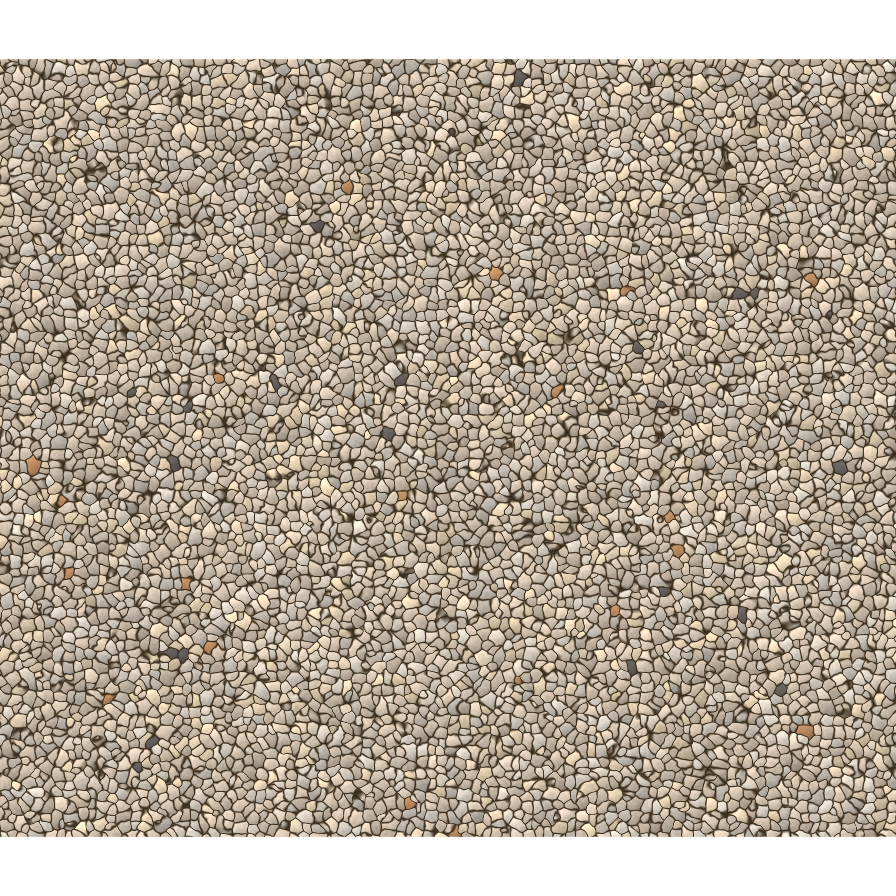
Reproduce this texture procedurally as a three.js fragment shader.

```glsl
varying vec2 vUv;

const float GRAINS_ACROSS = 84.0;
const float BAND_BOTTOM = 0.066;
const float BAND_TOP = 0.934;
const vec2 LIGHT_DIRECTION = vec2(-0.45, 0.89);

const vec3 PAPER = vec3(1.0);
const vec3 SHADOW = vec3(0.21, 0.16, 0.095);
const vec3 TAN_STONE = vec3(0.79, 0.725, 0.655);
const vec3 GREY_STONE = vec3(0.775, 0.745, 0.70);
const vec3 CREAM_STONE = vec3(0.86, 0.785, 0.67);
const vec3 RUST_STONE = vec3(0.70, 0.52, 0.36);
const vec3 DARK_STONE = vec3(0.38, 0.36, 0.35);

// Sine-free hash: three values in 0..1 per point
vec3 hash3(vec2 p) {
  vec3 q = fract(p.xyx * vec3(0.1031, 0.1030, 0.0973));
  q += dot(q, q.yxz + 33.33);
  return fract((q.xxy + q.yzz) * q.zyx);
}

// Smooth value noise, 0..1
float noise(vec2 p) {
  vec2 cell = floor(p);
  vec2 f = fract(p);
  f = f * f * (3.0 - 2.0 * f);
  float low = mix(hash3(cell).x, hash3(cell + vec2(1.0, 0.0)).x, f.x);
  float high = mix(hash3(cell + vec2(0.0, 1.0)).x, hash3(cell + 1.0).x, f.x);
  return mix(low, high, f.y);
}

// Distance to a grain centre, stretched along a random axis and scaled by size
float grainDistance(vec2 offset, vec3 shape) {
  vec2 axis = normalize(shape.xy - 0.5 + 0.001);
  float stretch = mix(1.0, 1.3, shape.x);
  float size = mix(0.72, 1.25, shape.z);
  vec2 local = vec2(dot(offset, axis) / stretch,
                    dot(offset, vec2(-axis.y, axis.x)) * stretch);
  return length(local) / size;
}

// Finds the nearest grain; returns nearest and second nearest distances
vec2 nearestGrains(vec2 p, out vec2 grainCell, out vec2 grainOffset) {
  vec2 home = floor(p);
  vec2 nearest = vec2(8.0);
  grainCell = home;
  grainOffset = vec2(0.0);
  for (int y = -2; y <= 2; y++) {
    for (int x = -2; x <= 2; x++) {
      vec2 cell = home + vec2(float(x), float(y));
      vec2 centre = cell + mix(vec2(0.05), vec2(0.95), hash3(cell + 17.0).xy);
      vec2 offset = p - centre;
      float d = grainDistance(offset, hash3(cell + 61.0));
      if (d < nearest.x) {
        nearest = vec2(d, nearest.x);
        grainCell = cell;
        grainOffset = offset;
      } else {
        nearest.y = min(nearest.y, d);
      }
    }
  }
  return nearest;
}

// Mineral colour and brightness of one grain
vec3 stoneColour(vec2 cell) {
  vec3 pick = hash3(cell + 131.0);
  vec3 colour = mix(TAN_STONE, GREY_STONE, smoothstep(0.45, 0.9, pick.x));
  colour = mix(colour, CREAM_STONE, smoothstep(0.84, 0.96, pick.y));
  colour *= mix(0.87, 1.10, pick.z);
  float rare = hash3(cell + 211.0).x;
  colour = mix(colour, RUST_STONE, step(0.996, rare));
  return mix(colour, DARK_STONE, step(rare, 0.004));
}

// Packed gravel with lit faces and dark gaps
vec3 gravel(vec2 p) {
  vec2 warp = vec2(noise(p * 2.3), noise(p * 2.3 + 41.0)) - 0.5;
  vec2 cell;
  vec2 offset;
  vec2 nearest = nearestGrains(p + 0.22 * warp, cell, offset);

  float face = smoothstep(-0.02, 0.23, nearest.y - nearest.x);
  float pit = smoothstep(0.68, 1.08, nearest.x);
  float slope = dot(offset, LIGHT_DIRECTION);
  float speckle = noise(p * 4.5 + 9.0) - 0.5;
  float patches = noise(p * 0.09 + 5.0) - 0.5;

  vec3 stone = stoneColour(cell);
  stone *= 1.03 + 0.24 * slope + 0.09 * speckle + 0.04 * patches;
  return mix(SHADOW, stone, face * (1.0 - 0.85 * pit));
}

// Soft-edged horizontal strip
float strip(float y, float bottom, float top, float blur) {
  return smoothstep(bottom - blur, bottom + blur, y)
       * (1.0 - smoothstep(top - blur, top + blur, y));
}

void main() {
  float inside = strip(vUv.y, BAND_BOTTOM, BAND_TOP, 0.001);
  vec3 colour = mix(PAPER, gravel(vUv * GRAINS_ACROSS), inside);
  gl_FragColor = vec4(clamp(colour, 0.0, 1.0), 1.0);
}
```
